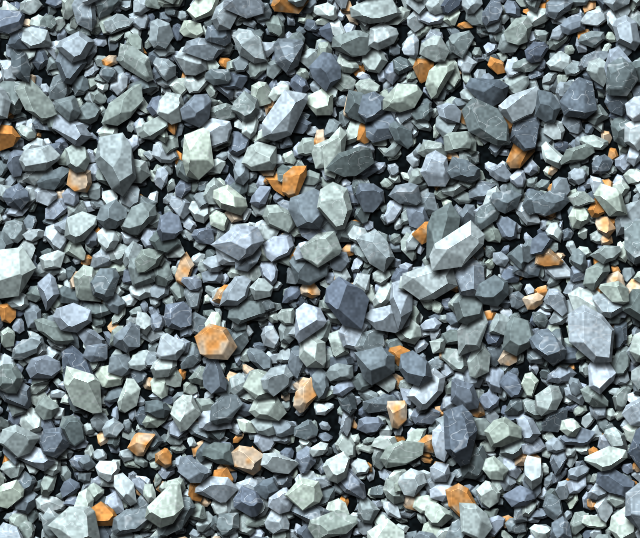
Write a WebGL 2 fragment shader that draws this texture.

```glsl
#version 300 es
precision highp float;
// Sunlit crushed slate: layers of jittered cells, small chips below and large
// stones above. Each stone is a convex polygon cut by random planes; the lowest
// plane gives the lit facet, and every stone darkens what lies under it.

uniform vec2 u_resolution;
out vec4 outColor;

const int LAYERS = 4;
const float CELL_SIZE[LAYERS] = float[](0.025, 0.039, 0.056, 0.084);
const float FILL[LAYERS] = float[](1.0, 0.88, 0.56, 0.17);
const int SIDES = 7;
const float TAU = 6.28319;

const vec3 LIGHT = vec3(-0.25, 0.55, 0.80);
const float AMBIENT = 0.33;
const float DIFFUSE = 0.90;
const float SHADOW_REACH = 0.36;
const float SHADOW_DEPTH = 0.80;
const float EDGE_SOFTNESS = 0.0013;
const float WARM_SHARE = 0.065;

const vec3 GAP = vec3(0.06, 0.08, 0.09);
const vec3 SLATE = vec3(0.41, 0.45, 0.49);
const vec3 PALE = vec3(0.86, 0.90, 0.91);
const vec3 SAGE_TINT = vec3(0.99, 1.04, 0.97);
const vec3 BLUE_TINT = vec3(0.95, 0.99, 1.06);
const vec3 CREAM = vec3(0.90, 0.84, 0.75);
const vec3 RUST = vec3(0.82, 0.58, 0.33);
const vec3 VEIN = vec3(0.88, 0.91, 0.93);

vec3 hash3(vec2 p) {
  vec3 q = fract(p.xyx * vec3(0.1031, 0.1030, 0.0973));
  q += dot(q, q.yxz + 33.33);
  return fract((q.xxy + q.yzz) * q.zyx);
}

float valueNoise(vec2 p) {
  vec2 i = floor(p), f = fract(p);
  f = f * f * (3.0 - 2.0 * f);
  float low = mix(hash3(i).x, hash3(i + vec2(1, 0)).x, f.x);
  float high = mix(hash3(i + vec2(0, 1)).x, hash3(i + vec2(1, 1)).x, f.x);
  return mix(low, high, f.y);
}

// xyz: facet normal, w: distance inside the outline (negative outside)
vec4 cutStone(vec2 q, vec2 id, float soft) {
  vec3 top = hash3(id + 71.3);
  vec2 tilt = (top.xy - 0.5) * 1.15;
  float lowest = mix(0.30, 0.65, top.z) + dot(q, tilt);
  vec3 normal = vec3(-tilt, 1.0);
  float inside = 9.0;
  for (int k = 0; k < SIDES; k++) {
    vec3 h = hash3(id + float(k) * vec2(17.1, 31.7));
    float angle = (float(k) + 0.6 * h.x) * TAU / float(SIDES);
    vec2 outward = vec2(cos(angle), sin(angle));
    float depth = mix(0.66, 1.0, h.y) - dot(q, outward);
    float slope = mix(0.7, 2.6, h.z);
    float height = depth * slope;
    float blend = clamp(0.5 + 0.5 * (lowest - height) / soft, 0.0, 1.0);
    normal = mix(normal, vec3(outward * slope, 1.0), blend);
    lowest = min(lowest, height);
    inside = min(inside, depth);
  }
  return vec4(normalize(normal), inside);
}

// Rock colour with mottling, veins and iron stains
vec3 rockColor(vec2 p, vec2 id) {
  vec3 h = hash3(id + 137.9);
  vec3 kind = hash3(id + 211.3);
  vec2 local = p + h.xy * 9.0;
  float mottle = valueNoise(local * 75.0);
  float grain = valueNoise(local * 210.0);
  vec3 rock = mix(SLATE, PALE, h.x) * mix(BLUE_TINT, SAGE_TINT, h.y);
  float ridge = abs(valueNoise(local * vec2(48.0, 80.0) + mottle) - 0.5);
  float vein = (1.0 - smoothstep(0.0, 0.07, ridge)) * step(0.45, kind.y);
  rock = mix(rock, VEIN, 0.38 * vein);
  float stain = smoothstep(0.25, 0.8, 0.6 * mottle + 0.6 * kind.z);
  rock = mix(rock, mix(CREAM, RUST, stain), step(kind.x, WARM_SHARE));
  return rock * (0.80 + 0.18 * mottle + 0.24 * grain);
}

void main() {
  vec2 p = gl_FragCoord.xy / u_resolution.y;
  float blur = max(EDGE_SOFTNESS, 0.6 / u_resolution.y);
  vec3 color = GAP * (0.6 + 0.8 * valueNoise(p * 160.0));

  for (int layer = 0; layer < LAYERS; layer++) {
    float cell = CELL_SIZE[layer];
    vec2 home = floor(p / cell);
    for (int n = 0; n < 9; n++) {
      vec2 index = home + vec2(n % 3 - 1, n / 3 - 1);
      vec2 id = index + float(layer) * vec2(113.0, 67.0) + 20.0;
      vec3 place = hash3(id);
      vec3 form = hash3(id + 41.7);
      if (form.z > FILL[layer]) continue;

      // Place, turn and stretch the stone
      float radius = mix(0.45, 0.66, place.z);
      vec2 offset = (p / cell - index - 0.5 - 0.8 * (place.xy - 0.5)) / radius;
      if (dot(offset, offset) > 4.0) continue;
      float c = cos(form.x * TAU), s = sin(form.x * TAU);
      mat2 turn = mat2(c, -s, s, c);
      float ratio = mix(1.0, 1.38, form.y);
      vec2 stretch = vec2(ratio, 1.0 / ratio);
      float soft = blur / (cell * radius);
      vec4 stone = cutStone(turn * offset / stretch, id, soft * 1.5);

      // Shadow on the stones below, then the lit stone itself
      vec2 toLight = turn * (offset + LIGHT.xy * SHADOW_REACH) / stretch;
      float shade = smoothstep(-0.16, 0.16, cutStone(toLight, id, soft).w);
      color *= 1.0 - SHADOW_DEPTH * shade;
      vec3 light = vec3(turn * LIGHT.xy, LIGHT.z);
      float lit = AMBIENT + DIFFUSE * max(dot(stone.xyz, light), 0.0);
      float cover = smoothstep(-soft, soft, stone.w);
      if (cover > 0.0) color = mix(color, rockColor(p, id) * lit, cover);
    }
  }
  outColor = vec4(clamp(color, 0.0, 1.0), 1.0);
}
```
